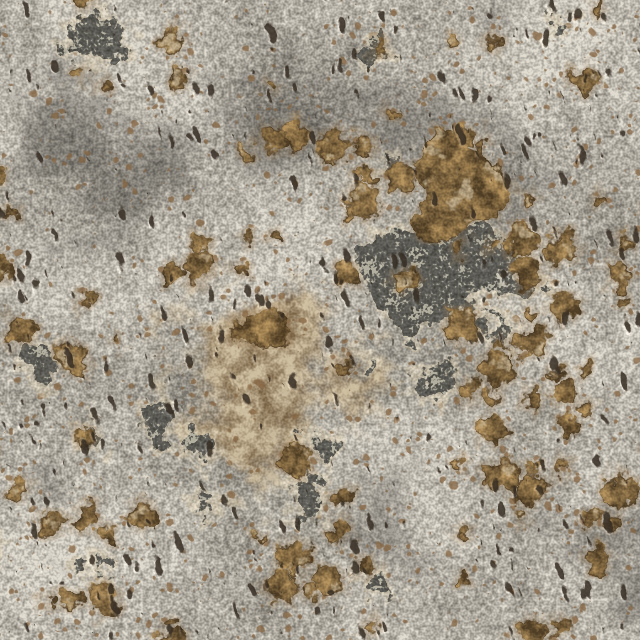
Give the GLSL for this texture, as a WebGL 1 fragment shader.

```glsl
precision highp float;
uniform vec2 u_resolution;

vec2 hash2(vec2 p) {
  vec3 h = fract(vec3(p.xyx) * vec3(0.1031, 0.1030, 0.0973));
  h += dot(h, h.yzx + 33.33);
  return fract((h.xx + h.yz) * h.zy);
}

float slope(vec2 cell, vec2 offset) {
  float angle = 6.2832 * hash2(cell).x;
  return dot(vec2(cos(angle), sin(angle)), offset);
}

// Gradient noise, about -1 to 1
float noise(vec2 p) {
  vec2 i = floor(p), f = fract(p);
  vec2 u = f * f * f * (f * (f * 6.0 - 15.0) + 10.0);
  vec2 e = vec2(1.0, 0.0);
  float low = mix(slope(i, f), slope(i + e, f - e), u.x);
  float high = mix(slope(i + e.yx, f - e.yx), slope(i + 1.0, f - 1.0), u.x);
  return 1.4 * mix(low, high, u.y);
}

float fbm(vec2 p) {
  float sum = 0.0, amp = 0.5;
  for (int i = 0; i < 4; i++) {
    sum += amp * noise(p);
    p = mat2(1.6, 1.2, -1.2, 1.6) * p + 7.3;
    amp *= 0.5;
  }
  return sum;
}

// Scattered discs in cell units, positive inside; cluster groups them
float blobs(vec2 q, float cover, float cluster, float seed) {
  vec2 home = floor(q);
  float best = -1.0;
  for (int y = -1; y <= 1; y++) {
    for (int x = -1; x <= 1; x++) {
      vec2 cell = home + vec2(float(x), float(y));
      vec2 centre = cell + 0.2 + 0.6 * hash2(cell + seed);
      vec2 pick = hash2(cell + seed + 51.0);
      float present = step(pick.y, cover + cluster * noise(cell * 0.23 + seed));
      float radius = mix(0.16, 0.56, pick.x * pick.x);
      best = max(best, mix(-1.0, radius - length(q - centre), present));
    }
  }
  return best;
}

void main() {
  vec2 p = gl_FragCoord.xy / u_resolution;
  float grain = 0.5 * noise(p * 120.0) + 0.5 * noise(p * 260.0 + 9.0);
  float mottle = fbm(p * 30.0 + 3.0);
  float cloud = fbm(p * 4.0 + 20.0);
  vec2 warp = vec2(fbm(p * 38.0), fbm(p * 38.0 + 40.0));
  vec2 drift = vec2(fbm(p * 9.0 + 11.0), fbm(p * 9.0 + 70.0));

  // Pale stone with cloudy tone and fine grain
  float tone = 0.62 + 0.6 * cloud + 0.45 * mottle + 0.85 * grain;
  vec3 color = mix(vec3(0.48, 0.465, 0.43), vec3(0.85, 0.83, 0.785), clamp(tone, 0.0, 1.1));
  float soot = smoothstep(0.1, 0.45, fbm(p * 3.2 + 55.0) + 0.3 * mottle);
  color *= 1.0 - 0.28 * soot;

  // Broad tan stain
  float stainEdge = 0.14 - length(p - vec2(0.42, 0.41)) + 0.16 * drift.x + 0.08 * mottle;
  float stain = smoothstep(-0.04, 0.06, stainEdge);
  vec3 tan = mix(vec3(0.46, 0.36, 0.23), vec3(0.81, 0.74, 0.61),
    clamp(0.6 + 1.3 * mottle + 0.5 * grain, 0.0, 1.0));
  color = mix(color, tan, 0.85 * stain);

  // Rusty flecks
  float fleck = blobs(p * 85.0 + 0.7 * warp, 0.16, 0.25, 13.0);
  color = mix(color, vec3(0.52, 0.39, 0.25), 0.75 * smoothstep(-0.05, 0.2, fleck));

  // Dark grey crust with chalky margins and pale speckles
  float crust = blobs(p * 11.0 + 0.5 * warp + 0.4 * drift, 0.1, 0.25, 31.0);
  float slab = 0.085 - length((p - vec2(0.69, 0.56)) * vec2(0.8, 1.1));
  crust = max(crust, 11.0 * (slab + 0.12 * drift.y + 0.04 * warp.x));
  float chalk = smoothstep(-0.2, -0.02, crust + 0.3 * mottle);
  color = mix(color, vec3(0.82, 0.77, 0.67) + 0.2 * grain, 0.6 * chalk);
  float speckle = smoothstep(0.1, 0.4, 0.8 * grain + 0.9 * mottle);
  vec3 crustColor = mix(vec3(0.33, 0.33, 0.31) + 0.16 * grain, vec3(0.69, 0.68, 0.62), speckle);
  color = mix(color, crustColor, 0.92 * smoothstep(-0.02, 0.03, crust));

  // Ochre lichen: warm halo, mottled body, dark rim
  float lichen = blobs(p * 20.0 + 0.55 * warp + 0.35 * drift, 0.24, 0.5, 4.0);
  float colony = 0.075 - length((p - vec2(0.72, 0.71)) * vec2(0.85, 1.1));
  lichen = max(lichen, 20.0 * (colony + 0.14 * drift.x + 0.03 * warp.y));
  color = mix(color, vec3(0.62, 0.5, 0.35), 0.3 * smoothstep(-0.3, 0.0, lichen));
  float body = clamp(0.46 + 0.9 * warp.x + 0.7 * mottle + 0.45 * grain, 0.0, 1.0);
  vec3 ochre = mix(vec3(0.29, 0.22, 0.12), vec3(0.72, 0.58, 0.36), body);
  float worn = smoothstep(0.12, 0.3, fbm(p * 24.0 + 90.0)) * smoothstep(0.04, 0.15, lichen);
  ochre = mix(ochre, vec3(0.76, 0.69, 0.56) + 0.2 * grain, 0.75 * worn);
  color = mix(color, ochre, 0.93 * smoothstep(-0.03, 0.04, lichen));
  float rim = 1.0 - smoothstep(0.0, 0.07, abs(lichen - 0.02));
  color = mix(color, vec3(0.23, 0.17, 0.1), 0.55 * rim * smoothstep(-0.25, 0.2, warp.y));

  // Slanted upright pits, each with a lit lip
  vec2 pitPoint = vec2(p.x + 0.22 * p.y, p.y) * vec2(72.0, 31.0) + 0.6 * warp;
  float pit = blobs(pitPoint, 0.2, 0.25, 77.0);
  float lip = blobs(pitPoint + vec2(0.2, 0.12), 0.2, 0.25, 77.0);
  color += 0.1 * smoothstep(0.0, 0.2, lip);
  color = mix(color, vec3(0.2, 0.165, 0.125), 0.85 * smoothstep(0.02, 0.22, pit));

  gl_FragColor = vec4(clamp(color, 0.0, 1.0), 1.0);
}
```
